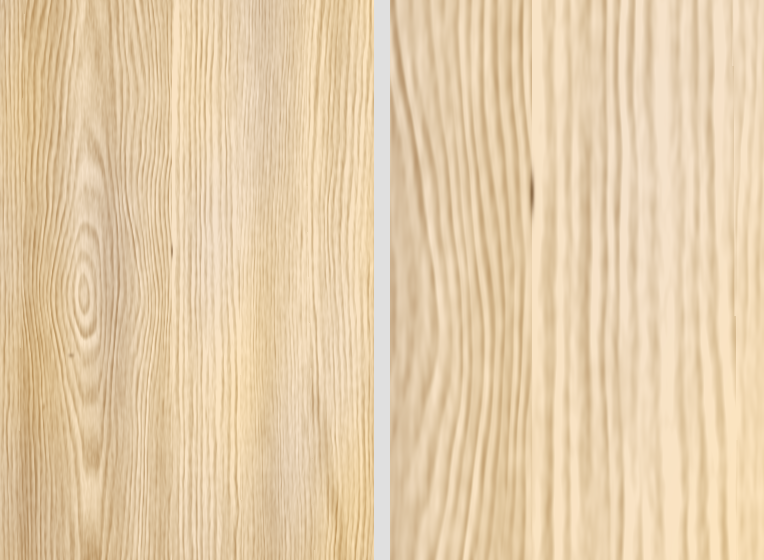
Left: the whole. Right: its middle third, enlarged.
Write a Shadertoy shader that draws this texture.

```glsl
const vec3 LATE_WOOD = vec3(0.72, 0.575, 0.39);
const vec3 MID_WOOD = vec3(0.873, 0.773, 0.622);
const vec3 EARLY_WOOD = vec3(0.975, 0.89, 0.77);
const vec3 SLIT_COLOR = vec3(0.42, 0.28, 0.14);
const vec3 WARM_SHIFT = vec3(0.03, 0.01, -0.05);

// Boards from left to right; x runs 0..1, y in the same unit
const int BOARDS = 5;
const float SEAM[4] = float[4](0.057, 0.46, 0.641, 0.825);
const float LEAN[4] = float[4](0.012, 0.0, -0.008, -0.022);
const float RING_FREQ[5] = float[5](82.0, 58.0, 56.0, 100.0, 70.0);
const float RING_DEPTH[5] = float[5](0.30, 0.36, 0.38, 0.20, 0.33);
const float TONE[5] = float[5](0.67, 0.62, 0.73, 0.65, 0.75);

const vec2 HEART = vec2(0.238, 0.71);  // centre of the oval rings
const float HEART_WIDTH = 0.062;
const float HEART_LENGTH = 0.26;
const float FIBRE_DEPTH = 0.28;
const float BREAKUP = 1.9;             // how unevenly a ring shows along its length
const float SHADE_DEPTH = 0.36;
const float CORNER_SHADE = 0.25;
const int FLECKS = 12;

vec2 hash2(vec2 p) {
    vec3 q = fract(p.xyx * vec3(0.1031, 0.1030, 0.0973));
    q += dot(q, q.yzx + 33.33);
    return fract((q.xx + q.yz) * q.zy);
}

float corner(vec2 cell, vec2 offset, vec2 f) {
    return dot(hash2(cell + offset) * 2.0 - 1.0, f - offset);
}

float gradientNoise(vec2 p) {
    p += 100.0;
    vec2 i = floor(p), f = fract(p);
    vec2 u = f * f * f * (f * (f * 6.0 - 15.0) + 10.0);
    return mix(mix(corner(i, vec2(0, 0), f), corner(i, vec2(1, 0), f), u.x),
               mix(corner(i, vec2(0, 1), f), corner(i, vec2(1, 1), f), u.x), u.y);
}

// Ring count across a board; the heart board closes into long ovals
float ringField(vec2 p, int board) {
    float seed = float(board) * 7.3;
    float x = p.x + 0.05 * gradientNoise(vec2(p.x * 3.0 + seed, p.y * 0.9))
                  + 0.009 * gradientNoise(vec2(p.x * 11.0 + seed, p.y * 4.0))
                  + 0.004 * gradientNoise(vec2(p.x * 40.0, p.y * 13.0 + seed));
    float spacing = 1.2 * gradientNoise(vec2(x * 27.0 + seed, p.y * 0.5));
    if (board != 1) return RING_FREQ[board] * x + spacing;

    vec2 d = vec2(x, p.y) - HEART;
    d.x += 0.026 * gradientNoise(vec2(p.x * 8.0, p.y * 3.6));
    float rise = HEART_WIDTH * tanh(abs(d.y) / HEART_LENGTH) + 0.035 * abs(d.y);
    float r = length(vec2(d.x, rise));
    return RING_FREQ[1] * r + 85.0 * r * r + 0.6 * spacing;
}

// Darkening through a ring, then a quicker return to light
float lateWood(float rings) {
    float phase = fract(rings);
    return smoothstep(0.18, 0.7, phase) * (1.0 - smoothstep(0.72, 1.0, phase));
}

// Soft upright streak, pointed at both ends
float streak(vec2 d, vec2 size) {
    return exp(-dot(d / size, d / size));
}

void mainImage(out vec4 fragColor, in vec2 fragCoord) {
    vec2 p = fragCoord / iResolution.x;
    float height = iResolution.y / iResolution.x;
    float pixel = 1.0 / iResolution.x;

    // Board lookup with smoothed tone at the seams
    int board = 0;
    float tone = TONE[0];
    for (int i = 0; i < BOARDS - 1; i++) {
        float side = p.x - SEAM[i] - LEAN[i] * (p.y - 0.75);
        if (side > 0.0) board = i + 1;
        tone = mix(tone, TONE[i + 1], smoothstep(-pixel, pixel, side));
    }
    float seed = float(board) * 13.7;

    // Growth rings that come and go along their length
    float rings = ringField(p, board);
    float uneven = gradientNoise(vec2(rings * 0.5 + seed, p.y * 1.5))
                 + 0.8 * gradientNoise(vec2(rings * 0.9 + seed, p.y * 7.0));
    float strength = max(1.0 + BREAKUP * uneven, 0.1);
    float ringFade = 1.0 - 0.7 * smoothstep(0.35, 0.9, fwidth(rings));
    float late = lateWood(rings);
    tone += RING_DEPTH[board] * strength * ringFade * (0.42 - late);

    // Fine fibres and short pores
    float fibre = gradientNoise(vec2(p.x * 130.0 + seed, p.y * 10.0))
                + 0.8 * gradientNoise(vec2(p.x * 210.0, p.y * 42.0 + seed));
    tone += FIBRE_DEPTH * fibre * (0.75 + 0.4 * late);

    // Broad bands, brown left board, darker strip at its right seam
    tone += SHADE_DEPTH * gradientNoise(vec2(p.x * 13.0 + seed, p.y * 0.7));
    tone -= 0.13 * streak(p - vec2(0.10, 0.6), vec2(0.06, 1.2));
    tone -= 0.13 * streak(p - vec2(0.44, 0.7), vec2(0.025, 0.9));

    // Slanted dark vein at the lower right
    float vein = p.x - 0.915 + 0.16 * p.y + 0.03 * gradientNoise(vec2(p.x * 6.0, p.y * 5.0));
    tone -= 0.28 * exp(-pow(vein / 0.016, 2.0)) * (1.0 - smoothstep(0.35, 0.6, p.y));

    // Falling light towards the lower and left corners
    vec2 c = vec2(p.x, p.y / height) - vec2(0.58, 0.56);
    tone += 0.08 - CORNER_SHADE * smoothstep(0.2, 0.85, length(c));

    // Scattered brown flecks
    for (int i = 0; i < FLECKS; i++) {
        vec2 spot = hash2(vec2(float(i) * 3.7 + 1.0, 9.0));
        vec2 size = vec2(0.003, 0.008 + 0.03 * fract(spot.x * 17.0));
        tone -= 0.3 * streak(p - spot * vec2(1.0, height), size);
    }

    tone = clamp(tone, 0.0, 1.0);
    vec3 color = tone < 0.6 ? mix(LATE_WOOD, MID_WOOD, tone / 0.6)
                            : mix(MID_WOOD, EARLY_WOOD, (tone - 0.6) / 0.4);
    color += WARM_SHIFT * (1.5 * gradientNoise(p * vec2(5.0, 1.5) + 4.0)
                         + 0.5 * smoothstep(0.75, 1.0, p.x));

    // Open slit in the main seam and a small knot beside the heart
    float slit = streak(p - vec2(SEAM[1], 0.826), vec2(0.002, 0.018));
    float knot = streak(p - vec2(0.19, 0.547), vec2(0.007, 0.006));
    color = mix(color, SLIT_COLOR, 0.75 * slit + 0.35 * knot);
    fragColor = vec4(color, 1.0);
}
```
